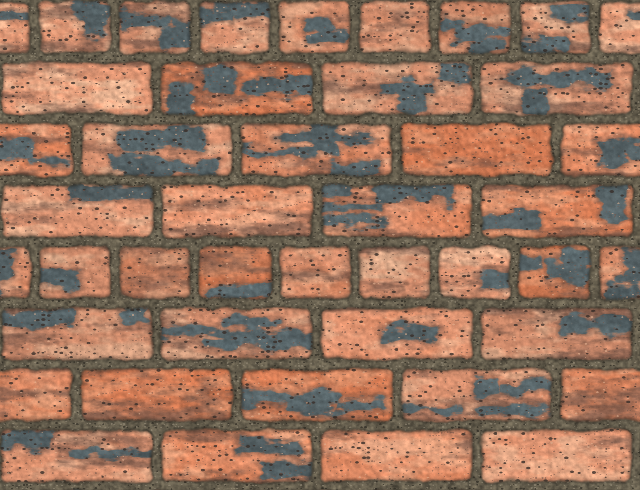
This texture is drawn by a Shadertoy shader. Its source:

```glsl
#define ROWS 8.0
#define STRETCHERS 4.0
#define BRICK_HEIGHT 0.83
#define JOINT 0.17
#define STAIN_RATE 1.05
#define CLAY vec3(0.85, 0.57, 0.44)
#define ORANGE vec3(0.80, 0.46, 0.31)
#define PALE vec3(0.90, 0.71, 0.58)
#define UMBER vec3(0.45, 0.33, 0.28)
#define SLATE vec3(0.32, 0.385, 0.405)
#define MORTAR vec3(0.40, 0.37, 0.305)

float hash(vec2 p) {
    return fract(sin(dot(p, vec2(127.1, 311.7))) * 43758.55);
}

vec2 hash2(vec2 p) {
    return vec2(hash(p), hash(p + 37.3));
}

float noise(vec2 p) {
    vec2 i = floor(p), f = fract(p);
    f = f * f * (3.0 - 2.0 * f);
    return mix(mix(hash(i), hash(i + vec2(1, 0)), f.x),
               mix(hash(i + vec2(0, 1)), hash(i + vec2(1, 1)), f.x), f.y);
}

float fbm(vec2 p) {
    float sum = 0.0, amp = 0.533;
    for (int i = 0; i < 4; i++) {
        sum += amp * noise(p);
        p = p * 2.03 + 11.7;
        amp *= 0.5;
    }
    return sum;
}

float roundBox(vec2 p, vec2 halfSize, float radius) {
    vec2 d = abs(p) - halfSize + radius;
    return length(max(d, 0.0)) + min(max(d.x, d.y), 0.0) - radius;
}

// Scattered round dots, one candidate per grid cell
float dots(vec2 p, float density) {
    vec2 cell = floor(p);
    vec2 centre = 0.3 + 0.4 * hash2(cell + 5.1);
    float radius = 0.12 + 0.2 * hash(cell + 8.7);
    float shape = length((fract(p) - centre) * vec2(0.8, 1.1));
    return step(hash(cell), density) * smoothstep(radius + 0.1, radius - 0.1, shape);
}

// Signed distance to the fired patches: long streaks and a few blocks
float stainDistance(vec2 q, vec2 s, vec2 id, vec2 halfSize) {
    float nearest = 1.0;
    float rate = STAIN_RATE * hash(id + 71.0);
    vec2 warp = 0.12 * (vec2(noise(s * 5.0), noise(s * 5.0 + 40.0)) - 0.5);
    for (int i = 0; i < 4; i++) {
        vec2 key = id + 13.7 * float(i + 1);
        vec2 r = hash2(key);
        vec2 centre = (hash2(key + 3.3) * 2.0 - 1.0) * halfSize * 0.85;
        vec2 extent = vec2(mix(0.3, 0.75, r.x) * halfSize.x, mix(0.05, 0.15, r.y));
        if (hash(key + 9.1) < 0.25) extent = mix(vec2(0.16), vec2(0.3), r);
        float d = roundBox(q - centre + warp, extent, 0.05);
        if (hash(key + 21.0) < rate) nearest = min(nearest, d);
    }
    return nearest + 0.24 * (fbm(s * vec2(4.0, 9.0)) - 0.5);
}

vec3 brickColor(vec2 q, vec2 s, vec2 id, vec2 halfSize) {
    // Clay body, differing from brick to brick
    float cloud = fbm(s * vec2(1.6, 3.5));
    float warmth = hash(id + 4.0);
    vec3 col = mix(CLAY, ORANGE, smoothstep(0.35, 1.0, warmth + 0.5 * (cloud - 0.5)));
    col = mix(col, PALE, smoothstep(0.4, 0.7, fbm(s * vec2(2.0, 5.0) + 60.0)) * (0.85 - 0.6 * warmth));
    col *= 0.92 + 0.14 * hash(id + 15.0);

    // Smoky horizontal bands
    float band = noise(vec2(s.x * 0.7, s.y * 5.0) + 30.0);
    float smoke = smoothstep(0.5, 0.82, 0.55 * band + 0.45 * fbm(s * vec2(4.0, 12.0)));
    col = mix(col, UMBER, 0.75 * smoke);

    // Slate patches with a scorched rim
    float d = stainDistance(q, s, id, halfSize);
    col = mix(col, UMBER, 0.5 * smoothstep(0.12, 0.0, d));
    float stain = smoothstep(0.025, -0.03, d);
    col = mix(col, SLATE * (0.8 + 0.4 * cloud), 0.94 * stain);

    // Grain, pits and pale chips
    float grain = fbm(s * 16.0);
    float lit = noise(s * 14.0) - noise(s * 14.0 + vec2(0.3, -0.4));
    col *= 0.83 + 0.34 * grain + 0.16 * lit;
    col = mix(col, vec3(0.22, 0.18, 0.16), 0.8 * dots(s * vec2(11.0, 13.0), 0.16));
    col = mix(col, UMBER, 0.55 * dots(s * 21.0 + 7.0, 0.13));
    return mix(col, PALE, 0.55 * dots(s * 18.0 + 31.0, 0.06));
}

vec3 mortarColor(vec2 p) {
    float sand = fbm(p * 15.0);
    vec3 col = MORTAR * (0.55 + 0.6 * sand + 0.3 * noise(p * 26.0));
    col = mix(col, vec3(0.60, 0.56, 0.48), 0.6 * dots(p * 20.0, 0.2));
    return mix(col, MORTAR * 0.45, 0.7 * dots(p * 17.0 + 9.0, 0.2));
}

void mainImage(out vec4 fragColor, in vec2 fragCoord) {
    // One unit is one course; courses count down from the top
    float pixel = ROWS / iResolution.y;
    float wallWidth = ROWS * 768.0 / 588.0;
    vec2 uv = fragCoord / iResolution.xy;
    vec2 p = vec2(uv.x * wallWidth, (1.0 - uv.y) * ROWS + 0.054);

    // Every fourth course holds headers; the rest are staggered stretchers
    float row = mod(floor(p.y), ROWS), kind = mod(row, 4.0);
    bool header = kind < 0.5;
    float count = header ? STRETCHERS * 2.0 : STRETCHERS;
    float offset = header ? 0.437 : (kind == 2.0 ? 0.479 : -0.02);
    float pitch = wallWidth / count;
    float x = p.x / pitch - offset;
    vec2 id = vec2(mod(floor(x), count), row);
    vec2 q = vec2((fract(x) - 0.5) * pitch, fract(p.y) - 0.5);
    vec2 s = q + 4.0 + 19.0 * hash2(id + 2.0);

    // Worn brick outline
    vec2 halfSize = 0.5 * vec2(pitch - JOINT, BRICK_HEIGHT);
    float d = roundBox(q, halfSize, 0.1) + 0.11 * (fbm(s * 3.5) - 0.5);
    float cover = smoothstep(0.012 + pixel, -0.012 - pixel, d);

    vec3 brick = brickColor(q, s, id, halfSize) * (1.0 - 0.22 * smoothstep(-0.07, 0.0, d));
    vec3 mortar = mortarColor(p) * (0.72 + 0.28 * smoothstep(0.0, 0.06, d));
    fragColor = vec4(clamp(mix(mortar, brick, cover), 0.0, 1.0), 1.0);
}
```
